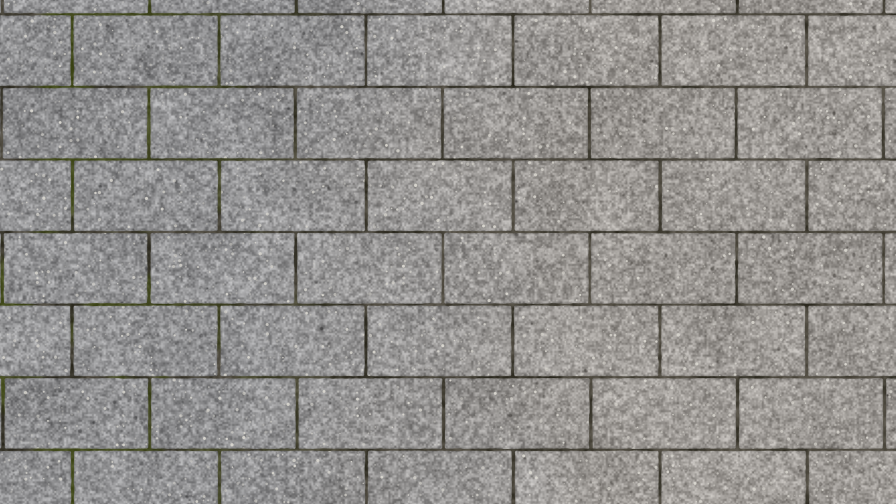
This texture is drawn by a WebGL 1 fragment shader. Its source:

```glsl
precision highp float;
// Grey concrete pavers in running bond, with pale grit, dark joints and a little moss.

uniform vec2 u_resolution;

const vec2 PAVER = vec2(0.2915, 0.1440);   // pitch, in canvas heights
const vec2 JOINT = vec2(0.0030, 0.0022);   // half widths of the joints
const float FIRST_ROW = 0.1076;
const float EVEN_SHIFT = 0.0046;
const float ODD_SHIFT = 0.1440;

const vec3 COOL_STONE = vec3(0.565, 0.566, 0.573);
const vec3 WARM_STONE = vec3(0.612, 0.597, 0.580);
const vec3 GRIT = vec3(0.86, 0.85, 0.82);
const vec3 JOINT_DARK = vec3(0.20, 0.19, 0.15);
const vec3 JOINT_SAND = vec3(0.37, 0.35, 0.31);
const vec3 MOSS = vec3(0.27, 0.31, 0.10);

float hash(vec2 p) {
  vec3 q = fract(vec3(p.xyx) * 0.1031);
  q += dot(q, q.yzx + 33.33);
  return fract((q.x + q.y) * q.z);
}

float noise(vec2 p) {
  vec2 cell = floor(p);
  vec2 f = fract(p);
  f = f * f * (3.0 - 2.0 * f);
  float low = mix(hash(cell), hash(cell + vec2(1.0, 0.0)), f.x);
  float high = mix(hash(cell + vec2(0.0, 1.0)), hash(cell + vec2(1.0)), f.x);
  return mix(low, high, f.y);
}

float fbm(vec2 p) {
  float sum = 0.0;
  float weight = 0.5;
  for (int i = 0; i < 4; i++) {
    sum += weight * noise(p);
    p = p * 2.03 + 17.7;
    weight *= 0.5;
  }
  return sum / 0.9375;
}

// Round chips scattered one per cell; "share" is the fraction of filled cells.
float chips(vec2 p, float density, float share, float blur) {
  vec2 cell = floor(p * density);
  vec2 center = 0.3 + 0.4 * vec2(hash(cell + 11.3), hash(cell + 47.9));
  float radius = mix(0.10, 0.29, hash(cell + 83.1));
  float d = length(fract(p * density) - center);
  float disc = 1.0 - smoothstep(radius - blur * density, radius + blur * density, d);
  return disc * step(hash(cell + 5.7), share) * (0.45 + 0.55 * hash(cell + 29.5));
}

float roundedBox(vec2 p, vec2 halfSize, float radius) {
  vec2 q = abs(p) - halfSize + radius;
  return length(max(q, 0.0)) + min(max(q.x, q.y), 0.0) - radius;
}

// Stone surface: slow tone drift, fine grain, dark pits and pale grit.
vec3 stoneColor(vec2 p, vec2 id, float side, float pixel) {
  float warmth = smoothstep(0.25, 0.75, side + 0.25 * (fbm(p * 3.0) - 0.5));
  vec3 color = mix(COOL_STONE, WARM_STONE, warmth);
  color += 0.030 * (hash(id + 61.0) - 0.5);
  color += 0.11 * (fbm(p * 9.0 + 3.1) - 0.5);
  color += 0.19 * (noise(p * 125.0) - 0.5);
  color += 0.19 * (noise(p * 255.0 + 70.0) - 0.5);
  color -= 0.16 * chips(p + 3.7, 75.0, 0.05, pixel);
  color = mix(color, GRIT, 0.55 * chips(p + 1.3, 150.0, 0.08, pixel));
  return mix(color, GRIT, 0.95 * chips(p, 88.0, 0.10, pixel * 0.7));
}

// Joint filling: shadow and sand, greener towards the left.
vec3 jointColor(vec2 p, float side) {
  float sand = smoothstep(0.35, 0.75, fbm(p * 22.0 + 9.0) + 0.15 * side);
  vec3 color = mix(JOINT_DARK, JOINT_SAND, 0.75 * sand);
  float damp = 1.0 - smoothstep(0.05, 0.45, side);
  float moss = damp * smoothstep(0.42, 0.62, fbm(p * 8.0 + 31.0));
  color = mix(color, MOSS, 0.85 * moss);
  return color + 0.10 * (noise(p * 160.0) - 0.5);
}

void main() {
  float pixel = 1.0 / u_resolution.y;
  vec2 p = gl_FragCoord.xy * pixel;
  float side = gl_FragCoord.x / u_resolution.x;

  // Running bond grid with a slight drift per row.
  float row = floor((p.y - FIRST_ROW) / PAVER.y);
  float shift = mix(EVEN_SHIFT, ODD_SHIFT, mod(row, 2.0));
  shift += 0.003 * (hash(vec2(row + 20.0, 4.0)) - 0.5);
  vec2 grid = (p - vec2(shift, FIRST_ROW)) / PAVER;
  vec2 id = floor(grid) + 20.0;
  vec2 local = (fract(grid) - 0.5) * PAVER;

  // Paver outline, worn along its edges.
  vec2 halfSize = 0.5 * PAVER - JOINT;
  halfSize.x += 0.0012 * (hash(id + 7.0) - 0.5);
  float edge = roundedBox(local, halfSize, 0.003);
  edge += 0.0024 * (fbm(p * 65.0) - 0.5);
  float soft = max(0.0013, 0.75 * pixel);
  float gap = smoothstep(-soft, soft, edge);

  vec3 stone = stoneColor(p, id, side, pixel);
  stone *= 1.0 - 0.10 * smoothstep(-0.005, 0.0, edge);
  vec3 color = mix(stone, jointColor(p, side), gap);
  gl_FragColor = vec4(clamp(color, 0.0, 1.0), 1.0);
}
```
